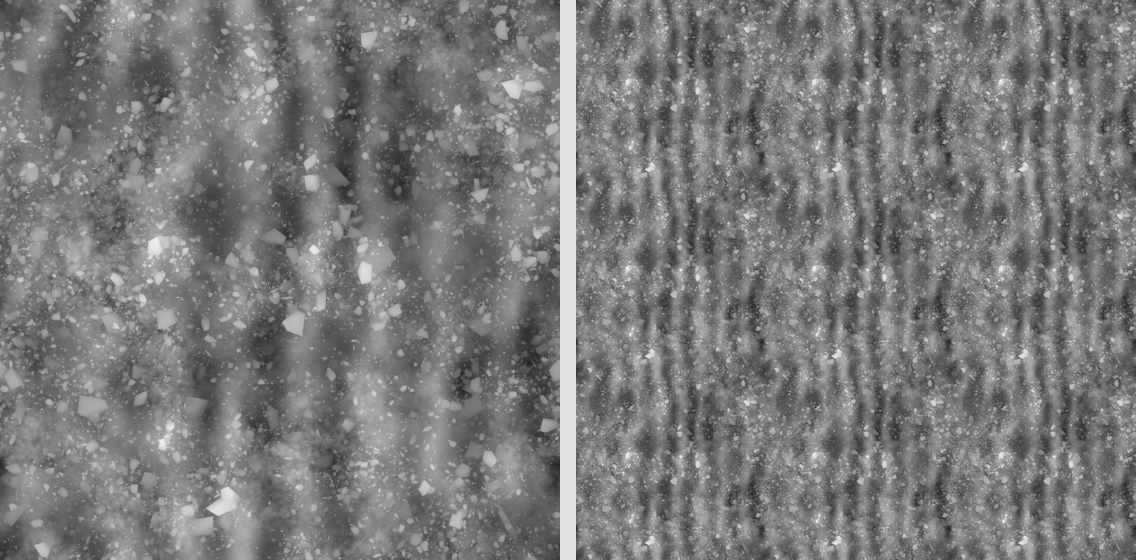
Left, the tile; right, the same tile 3 across and 3 down.
Write a WebGL 1 fragment shader that draws this texture.

```glsl
precision highp float;
// Grey height map of furrowed soil strewn with angular stone chips and grains; tiles on both axes.
uniform vec2 u_resolution;

const float TAU = 6.2831853;
const float FURROWS = 8.0;         // ridges across the tile
const float FURROW_HEIGHT = 0.085;
const float FURROW_WARP = 0.55;    // sideways wander, in ridge widths
const float SOIL_LEVEL = 0.425;
const float MOUND_HEIGHT = 0.19;
const float CLOD_HEIGHT = 0.36;
const float STONE_LIFT = 0.33;
const float STONE_TILT = 0.14;
const float COARSEST_GRID = 11.0;  // cells across for the largest stones
const float GRID_GROWTH = 1.29;
const int LAYERS = 10;
const int SIDES = 5;

float hash(vec2 p) {
  vec3 q = fract(vec3(p.xyx) * vec3(0.1031, 0.1030, 0.0973));
  q += dot(q, q.yzx + 33.33);
  return fract((q.x + q.y) * q.z);
}

// Value noise that wraps after the given whole number of cells.
float noise(vec2 uv, vec2 period, float seed) {
  vec2 p = uv * period;
  vec2 cell = floor(p);
  vec2 f = p - cell;
  f = f * f * f * (f * (f * 6.0 - 15.0) + 10.0);
  vec2 a = mod(cell, period) + seed;
  vec2 b = mod(cell + 1.0, period) + seed;
  return mix(mix(hash(a), hash(vec2(b.x, a.y)), f.x),
             mix(hash(vec2(a.x, b.y)), hash(b), f.x), f.y);
}

// Smooth ground: wandering furrows and low mounds.
float ground(vec2 uv) {
  float wander = noise(uv, vec2(4.0, 5.0), 11.0) - 0.5
               + 0.4 * (noise(uv, vec2(11.0, 13.0), 23.0) - 0.5);
  float ridge = cos(TAU * (FURROWS * uv.x - 0.45 + FURROW_WARP * wander));
  float wear = 0.45 + 1.1 * noise(uv, vec2(5.0), 37.0);
  float mounds = noise(uv, vec2(7.0, 6.0), 41.0) - 0.5
               + 0.8 * (noise(uv, vec2(17.0, 13.0), 53.0) - 0.5)
               + 0.7 * (noise(uv, vec2(34.0, 29.0), 67.0) - 0.5);
  return SOIL_LEVEL + FURROW_HEIGHT * wear * ridge + MOUND_HEIGHT * mounds;
}

// Fine crumbs, rougher in some patches than in others.
float clods(vec2 uv) {
  float sum = 0.0;
  float gain = 0.42;
  float period = 46.0;
  for (int i = 0; i < 4; i++) {
    vec2 turned = vec2(uv.x + uv.y, uv.y - uv.x);
    sum += gain * (noise(i == 1 ? turned : uv, vec2(period), period) - 0.5);
    gain *= 0.72;
    period = floor(period * 1.8);
  }
  float rough = noise(uv, vec2(10.0), 71.0);
  return CLOD_HEIGHT * sum * (0.15 + 1.2 * rough * rough);
}

// Signed distance to an irregular convex chip.
float chip(vec2 d, float radius, vec2 id) {
  float dist = length(d) - 1.4 * radius;
  for (int i = 0; i < SIDES; i++) {
    float k = float(i);
    float angle = TAU * k / float(SIDES) + 0.9 * hash(id + 7.1 * k);
    float reach = radius * mix(0.5, 1.0, hash(id + 3.7 * k + 91.0));
    dist = max(dist, dot(d, vec2(cos(angle), sin(angle))) - reach);
  }
  return dist;
}

// Raise the height wherever a stone of this layer stands above it.
float addStones(float height, vec2 uv, float grid, float fineness) {
  float pixel = 1.0 / u_resolution.x;
  vec2 home = floor(uv * grid);
  for (int y = -1; y <= 1; y++) {
    for (int x = -1; x <= 1; x++) {
      vec2 cell = home + vec2(float(x), float(y));
      vec2 id = mod(cell, grid) + grid * 3.0;
      vec2 center = (cell + vec2(hash(id + 1.3), hash(id + 5.9))) / grid;
      float size = hash(id + 13.7);
      float radius = (0.17 + 0.27 * size * size) / grid;
      vec2 offset = uv - center;
      if (length(offset) > 1.4 * radius + pixel) continue;
      float clump = smoothstep(0.15, 0.85, noise(center, vec2(13.0), 83.0));
      float density = mix(0.35, 1.0, fineness) * (0.4 + 1.1 * clump);
      if (hash(id + 17.1) > density) continue;

      // Turn and narrow the chip; a few become slivers.
      float turn = TAU * hash(id + 23.3);
      vec2 axis = vec2(cos(turn), sin(turn));
      vec2 d = vec2(dot(offset, axis), dot(offset, vec2(-axis.y, axis.x)));
      float sliver = step(0.92, hash(id + 31.7)) * (1.0 - fineness);
      float narrow = 1.0 + 0.6 * hash(id + 29.9) + 2.6 * sliver;
      d.x *= narrow;
      float dist = mix(chip(d, radius, id), length(d) - 0.75 * radius, 0.6 * fineness);

      // Tilted top with a second facet and a worn rim; clumped stones pile up.
      float lift = hash(id + 37.3);
      float top = ground(center) + STONE_LIFT * mix(1.0, 0.5, fineness) * (0.06 + 0.94 * lift * lift);
      top += 0.07 * clump * hash(id + 47.9);
      float slope = STONE_TILT * (hash(id + 43.1) - 0.3);
      float facet = min(slope * d.y, 0.06 * radius - 1.4 * STONE_TILT * d.x) / radius;
      float rim = clamp(1.0 + dist / radius, 0.0, 1.0);
      top += facet - 0.06 * rim * rim * rim;
      float edge = 0.8 * pixel * sqrt(narrow);
      float cover = 1.0 - smoothstep(-edge, edge, dist);
      height = mix(height, max(height, top), cover);
    }
  }
  return height;
}

void main() {
  vec2 uv = gl_FragCoord.xy / u_resolution;
  float height = ground(uv) + clods(uv);
  float grid = COARSEST_GRID;
  for (int i = 0; i < LAYERS; i++) {
    height = addStones(height, uv, grid, float(i) / float(LAYERS - 1));
    grid = floor(grid * GRID_GROWTH);
  }
  gl_FragColor = vec4(vec3(clamp(height, 0.0, 1.0)), 1.0);
}
```
